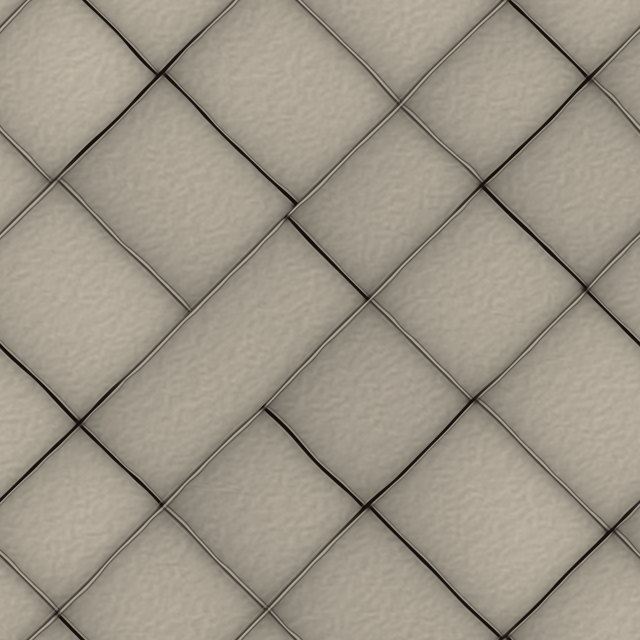
Reproduce this pattern procedurally as a WebGL 2 fragment shader.

```glsl
#version 300 es
precision highp float;

uniform vec2 u_resolution;
out vec4 fragColor;

float hash(vec2 p) {
  vec3 q = fract(p.xyx * vec3(0.1031, 0.1030, 0.0973));
  q += dot(q, q.yzx + 33.33);
  return fract((q.x + q.y) * q.z);
}

float noise(vec2 p) {
  vec2 cell = floor(p), f = fract(p);
  f *= f * (3.0 - 2.0 * f);
  return mix(mix(hash(cell), hash(cell + vec2(1, 0)), f.x),
             mix(hash(cell + vec2(0, 1)), hash(cell + vec2(1, 1)), f.x), f.y);
}

float stroke(float d, float halfWidth, float pixel) {
  return 1.0 - smoothstep(halfWidth - 0.7 * pixel, halfWidth + 0.7 * pixel, abs(d));
}

// Soft shadow, pale lip and dark thread; darkness runs from worn to black
vec3 addSeam(vec3 color, float d, float along, float id, float darkness, float pixel) {
  d += (noise(vec2(along * 9.0, id * 7.3)) - 0.5) * 0.005;
  float wear = noise(vec2(along * 28.0, id * 3.1 + 40.0));
  color *= 1.0 - 0.18 * exp(-abs(d) * (d > 0.0 ? 28.0 : 60.0));
  color *= 1.0 - 0.20 * exp(-abs(d) * 160.0);

  float gap = 0.0045 + 0.003 * wear;
  vec3 lip = vec3(0.77, 0.73, 0.67);
  color = mix(color, lip, stroke(d - 0.5 * gap, 0.0014, pixel) * (0.8 - 0.4 * darkness));
  color = mix(color, lip, stroke(d + 0.0045, 0.0010, pixel) * 0.4 * wear);

  vec3 brown = vec3(0.27, 0.23, 0.20), ink = vec3(0.07, 0.045, 0.035);
  color = mix(color, brown, stroke(d - gap, 0.0008, pixel) * (0.75 - 0.4 * darkness));
  float halfWidth = mix(0.0010, 0.0018 + 0.0012 * wear, darkness);
  return mix(color, mix(brown, ink, darkness),
             stroke(d, halfWidth, pixel) * mix(0.6 + 0.3 * wear, 1.0, darkness));
}

void main() {
  vec2 p = gl_FragCoord.xy / u_resolution;
  float pixel = 1.0 / min(u_resolution.x, u_resolution.y);

  // Diagonal axes: s crosses the bands, t runs along them
  float s = p.x + 1.0 - p.y;
  float t = p.x + p.y - 1.0;

  // Long seams: three uneven bands per period
  float offsets[3] = float[3](0.044, 0.366, 0.784);
  float darkCenters[7] = float[7](2.0, 0.05, -0.62, 0.63, -0.06, 0.0, 2.0);
  int band = -1, seam = 0;
  float longDistance = 9.0;
  for (int i = 0; i < 7; i++) {
    float d = (s - offsets[i % 3] - float(i / 3)) * 0.7071;
    if (d > 0.0) band = i;
    if (abs(d) < abs(longDistance)) {
      longDistance = d;
      seam = i;
    }
  }
  float longDarkness = 0.15 + 0.8 * (1.0 - smoothstep(0.14, 0.3, abs(t - darkCenters[seam])));

  // Cross seams: three per period, slipping a little near the middle
  float k = floor((t - 0.13) * 3.0 + 0.5);
  float slip = band == 1 ? 0.011 : band == 2 || band == 3 ? -0.022 : band == 4 ? -0.012 : 0.0;
  float u = (t - 0.13 - slip * step(abs(k + 0.5), 0.6)) * 3.0;
  float crossDistance = (u - k) / 3.0 * 0.7071;
  float panel = floor(u);
  // One pair of panels is joined into a long one
  if (band == 2 && k == -1.0) crossDistance = 9.0;
  if (band == 2 && panel == -2.0) panel = -1.0;
  float crossDarkness = mod(k + float((band + 3) / 3), 2.0) > 0.5 ? 0.95 : 0.2;

  // Leather: panel tone, blotches and embossed grain
  float tone = 0.965 + 0.06 * hash(vec2(panel + 20.0, float(band) + 5.0));
  tone += 0.05 * (noise(p * 6.0) - 0.5);
  tone -= 0.05 * exp(-8.0 * dot(p - vec2(0.42, 0.40), p - vec2(0.42, 0.40)));
  vec2 grain = p * vec2(115.0, 150.0) + 1.5 * noise(p * 40.0);
  tone += 0.075 * (noise(grain) - noise(grain + vec2(0.5, -0.6)));
  tone += 0.03 * (noise(p * 240.0) - 0.5);
  vec3 color = vec3(0.705, 0.670, 0.610) * tone;

  color = addSeam(color, crossDistance, s, k + 11.0 + float(band) * 9.0, crossDarkness, pixel);
  color = addSeam(color, longDistance, t + 2.0, float(seam) + 80.0, longDarkness, pixel);

  // Dark knots where seams meet
  float knot = exp(-pow(length(vec2(longDistance, crossDistance)) / 0.006, 2.0));
  color = mix(color, vec3(0.08, 0.05, 0.04), knot * max(longDarkness, crossDarkness) * 0.9);

  fragColor = vec4(color, 1.0);
}
```
